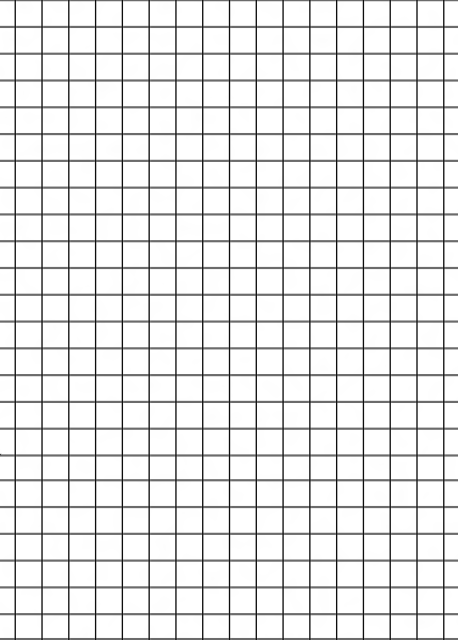
This pattern is drawn by a Shadertoy shader. Its source:

```glsl
// Square-ruled paper: thin black verticals over wider grey horizontals on white.
// Distances to the nearest rule are taken in cell units and box filtered;
// one short row marks a seam, and gradient noise faintly mottles the paper.

vec2 gradientAt(vec2 corner) {
    float angle = 6.2832 * fract(sin(dot(corner, vec2(127.1, 311.7))) * 43758.5);
    return vec2(cos(angle), sin(angle));
}

float gradientNoise(vec2 p) {
    vec2 i = floor(p), f = fract(p);
    vec2 u = f * f * (3.0 - 2.0 * f);
    vec2 e = vec2(1.0, 0.0);
    float low = mix(dot(gradientAt(i), f), dot(gradientAt(i + e), f - e), u.x);
    float high = mix(dot(gradientAt(i + e.yx), f - e.yx), dot(gradientAt(i + 1.0), f - 1.0), u.x);
    return mix(low, high, u.y);
}

// Distance to the nearest whole number
float ruleDistance(float x) {
    return abs(fract(x + 0.5) - 0.5);
}

// Share of a pixel covered by a stroke of the given width
float strokeCoverage(float dist, float width, float pixel) {
    return clamp((0.5 * width - dist) / pixel + 0.5, 0.0, 1.0) * min(1.0, width / pixel);
}

void mainImage(out vec4 fragColor, in vec2 fragCoord) {
    // Cell units, measured from the top left corner
    float cellsDown = 23.895;
    float pixel = cellsDown / iResolution.y;
    vec2 cell = vec2(fragCoord.x, iResolution.y - fragCoord.y) * pixel;

    // Rows below the seam sit slightly higher; a last rule closes the foot
    float row = cell.y - 0.006 + 0.075 * step(17.5, cell.y);
    float acrossDist = min(ruleDistance(row), abs(cell.y - 23.86));
    float downDist = ruleDistance(cell.x - 0.569);

    float across = strokeCoverage(acrossDist, 0.082, pixel);
    float down = strokeCoverage(downDist, 0.05, pixel);

    // Grey rules pale a little beside each crossing
    across *= mix(0.88, 1.0, smoothstep(0.03, 0.1, downDist));

    // Small dark nick at the left end of the rule above the seam
    vec2 nickOffset = abs(cell - vec2(0.015, 16.97));
    float nick = strokeCoverage(max(nickOffset.x, nickOffset.y), 0.05, pixel);

    // Paper, then grey rules, then black rules
    float paper = 1.0 - 0.012 * max(0.0, gradientNoise(cell * 1.7));
    float shade = mix(paper, 0.42, across);
    shade = mix(shade, 0.05, down);
    shade = mix(shade, 0.25, nick);
    fragColor = vec4(vec3(shade), 1.0);
}
```
